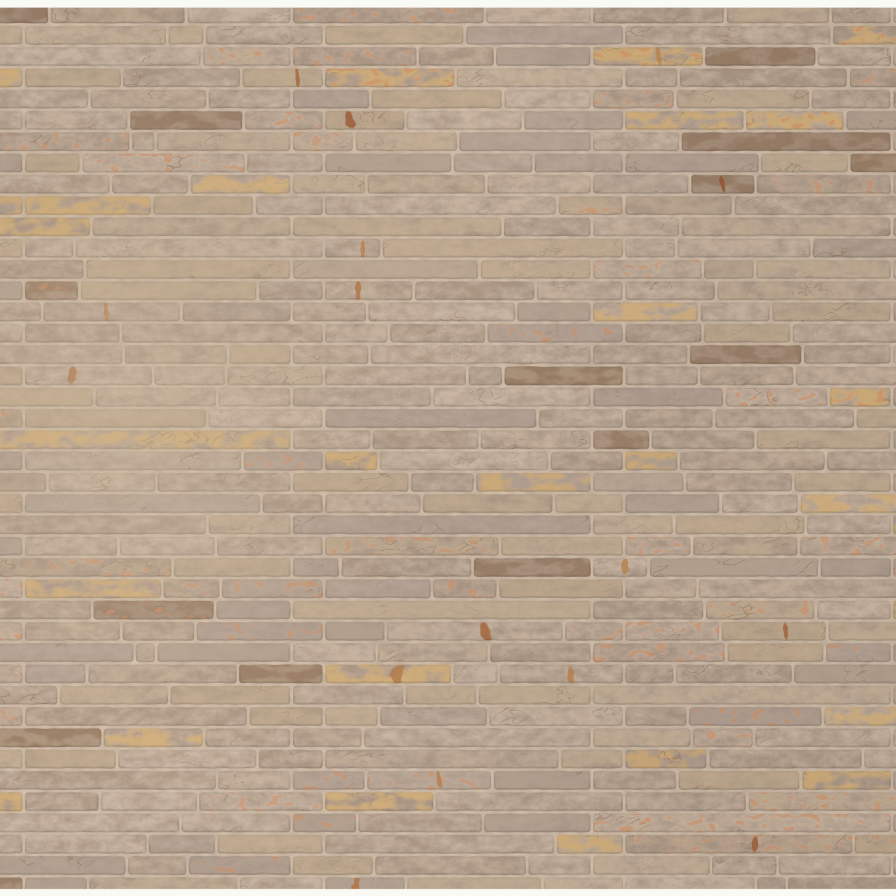
This texture is drawn by a three.js fragment shader. Its source:

```glsl
varying vec2 vUv;

// Layout, in canvas units
const float ROW_PITCH = 0.02376;
const float ROW_BASE = -0.0016;
const float SHEET_WIDTH = 0.335;
const float SHEET_START = 0.0265;
const float ROW_SHIFT = 0.036;
const float JOINT_WIDTH = 0.0030;
const float CORNER_RADIUS = 0.0035;
const float EDGE_SOFT = 0.0009;
const float MARGIN_BOTTOM = 0.0078;
const float MARGIN_TOP = 0.0085;

// Shares of unusual stones
const float OCHRE_SHARE = 0.05;
const float BROWN_SHARE = 0.05;
const float SPECK_SHARE = 0.06;

const vec3 PAPER = vec3(0.98, 0.98, 0.96);
const vec3 GROUT = vec3(0.775, 0.705, 0.63);
const vec3 STONE_DARK = vec3(0.655, 0.575, 0.505);
const vec3 STONE_LIGHT = vec3(0.775, 0.70, 0.63);
const vec3 STONE_TAN = vec3(0.735, 0.65, 0.535);
const vec3 STONE_GREY = vec3(0.665, 0.60, 0.555);
const vec3 BROWN = vec3(0.53, 0.415, 0.32);
const vec3 OCHRE = vec3(0.83, 0.67, 0.42);
const vec3 RUST = vec3(0.56, 0.29, 0.17);
const vec3 PEACH = vec3(0.80, 0.54, 0.38);
const vec3 GLOW = vec3(0.80, 0.72, 0.61);

float hash(vec2 p) {
  vec3 q = fract(vec3(p.xyx) * 0.1031);
  q += dot(q, q.yzx + 33.33);
  return fract((q.x + q.y) * q.z);
}

float cornerSlope(vec2 cell, vec2 offset) {
  float angle = 6.2832 * hash(cell + 17.0);
  return dot(vec2(cos(angle), sin(angle)), offset);
}

float gradientNoise(vec2 p) {
  vec2 i = floor(p), f = fract(p);
  vec2 u = f * f * f * (f * (f * 6.0 - 15.0) + 10.0);
  vec2 e = vec2(1.0, 0.0);
  float low = mix(cornerSlope(i, f), cornerSlope(i + e, f - e), u.x);
  float high = mix(cornerSlope(i + e.yx, f - e.yx), cornerSlope(i + 1.0, f - 1.0), u.x);
  return 1.4 * mix(low, high, u.y);
}

float roundedBox(vec2 p, vec2 halfSize, float radius) {
  vec2 q = abs(p) - halfSize + radius;
  return length(max(q, 0.0)) + min(max(q.x, q.y), 0.0) - radius;
}

// Stone colour with mottling, veins and rare tinted pieces
vec3 stoneColour(vec2 uv, vec2 id, vec2 local) {
  vec2 grainPos = uv + 3.0 * vec2(hash(id + 2.0), hash(id + 5.0));
  float cloud = gradientNoise(grainPos * vec2(32.0, 75.0));
  float mottle = gradientNoise(grainPos * vec2(85.0, 135.0));
  float grain = gradientNoise(grainPos * vec2(210.0, 290.0));
  float tone = 0.5 + 0.5 * (hash(id) - 0.5) + 0.42 * cloud + 0.36 * mottle + 0.2 * grain;
  vec3 colour = mix(STONE_DARK, STONE_LIGHT, clamp(tone, 0.0, 1.0));
  colour = mix(colour, STONE_TAN, 0.65 * smoothstep(0.5, 1.0, hash(id + 11.0) + 0.3 * cloud));
  colour = mix(colour, STONE_GREY, 0.6 * smoothstep(0.72, 0.92, hash(id + 23.0)));

  float patchy = smoothstep(-0.45, 0.35, cloud + 0.5 * mottle);
  float rarity = hash(id + 31.0);
  colour = mix(colour, OCHRE, 0.65 * patchy * step(rarity, OCHRE_SHARE));
  colour = mix(colour, BROWN, (0.3 + 0.4 * patchy) * step(1.0 - BROWN_SHARE, rarity));

  // Thin broken veins and peach stains
  float ridge = abs(gradientNoise(grainPos * vec2(48.0, 85.0) + 0.4 * mottle));
  float region = gradientNoise(grainPos * vec2(19.0, 33.0) + 7.0);
  float vein = (1.0 - smoothstep(0.015, 0.09, ridge)) * smoothstep(0.15, 0.45, region);
  colour = mix(colour, mix(BROWN, STONE_GREY, hash(id + 43.0)), 0.45 * vein);
  float stain = smoothstep(0.25, 0.6, mottle + 0.4 * cloud) * step(0.83, hash(id + 47.0));
  colour = mix(colour, PEACH, 0.55 * stain);

  // Slanted rust inclusion
  vec2 speck = local;
  speck.x -= 0.04 * (hash(id + 53.0) - 0.5) + 0.35 * local.y * (hash(id + 59.0) - 0.7);
  float speckSize = mix(0.003, 0.009, pow(hash(id + 61.0), 2.0));
  float speckDist = length(speck / vec2(speckSize, 0.012)) + 0.35 * mottle;
  float speckMask = (1.0 - smoothstep(0.65, 1.0, speckDist)) * step(hash(id + 67.0), SPECK_SHARE);
  return mix(colour, mix(RUST, OCHRE, 0.6 * hash(id + 71.0)), 0.85 * speckMask);
}

void main() {
  // Alternating rows of interlocked sheets
  float rowPos = (vUv.y - ROW_BASE) / ROW_PITCH;
  float row = floor(rowPos);
  float sheetPos = (vUv.x - SHEET_START + ROW_SHIFT * mod(row, 2.0)) / SHEET_WIDTH;
  float sheet = floor(sheetPos), along = fract(sheetPos);

  // Each sheet row splits into one to three stones
  vec2 key = vec2(row, sheet + 9.0);
  float cutA = (0.16 + 0.32 * hash(key + 101.0)) * step(0.2, hash(key + 131.0));
  float cutB = mix(1.0, 0.54 + 0.26 * hash(key + 151.0), step(0.25, hash(key + 171.0)));
  float left = along < cutA ? 0.0 : (along < cutB ? cutA : cutB);
  float right = along < cutA ? cutA : (along < cutB ? cutB : 1.0);
  vec2 id = vec2(row, floor((sheet + 9.0) * 3.0 + step(cutA, along) + step(cutB, along)));

  vec2 local = vec2((along - 0.5 * (left + right)) * SHEET_WIDTH, (fract(rowPos) - 0.5) * ROW_PITCH);
  vec2 halfSize = 0.5 * vec2((right - left) * SHEET_WIDTH, ROW_PITCH) - 0.5 * JOINT_WIDTH;
  float wobble = 0.0006 * gradientNoise(vUv * 70.0);
  float dist = roundedBox(local, halfSize, CORNER_RADIUS) + wobble;

  // Stone, worn rim and grout
  vec3 stone = stoneColour(vUv, id, local);
  float rim = smoothstep(-0.003, -0.0003, dist);
  stone *= 1.0 - rim * mix(0.13, 0.03, smoothstep(-0.008, 0.008, local.y));
  vec3 grout = GROUT * (1.0 + 0.06 * gradientNoise(vUv * 90.0));
  vec3 colour = mix(stone, grout, smoothstep(-EDGE_SOFT, EDGE_SOFT, dist));

  // Broad warm light on the left, duller towards the lower right
  float glow = exp(-dot(pow((vUv - vec2(0.15, 0.52)) / vec2(0.2, 0.25), vec2(2.0)), vec2(1.0)));
  glow = exp(-dot((vUv - vec2(0.15, 0.52)) * vec2(5.0, 4.0), (vUv - vec2(0.15, 0.52)) * vec2(5.0, 4.0)));
  colour = mix(colour, GLOW, 0.35 * glow);
  colour *= 1.01 - 0.03 * smoothstep(0.3, 1.0, vUv.x) + 0.02 * gradientNoise(vUv * 3.0);

  float inside = smoothstep(-EDGE_SOFT, EDGE_SOFT, min(vUv.y - MARGIN_BOTTOM, 1.0 - MARGIN_TOP - vUv.y));
  gl_FragColor = vec4(mix(PAPER, colour, inside), 1.0);
}
```
